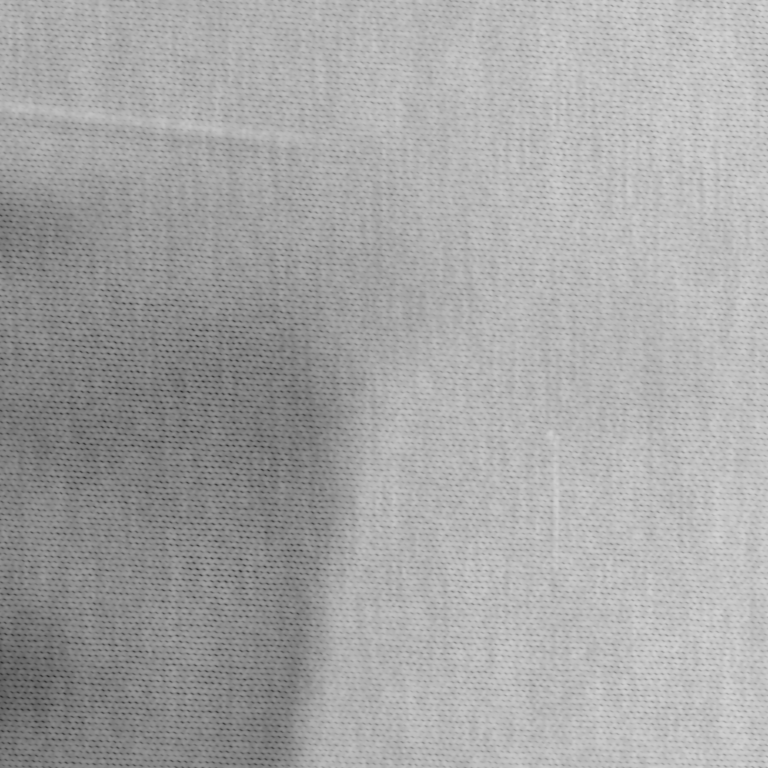
Give the GLSL for this texture, as a three.js fragment shader.

```glsl
varying vec2 vUv;

const float TAU = 6.2831853;
const float ROWS = 134.0;          // knit rows up the canvas
const float COLUMNS = 112.0;       // stitches across the canvas
const float ROW_SLOPE = 0.04;      // rows fall towards the right
const float SLOPE_GAIN = 0.03;     // extra fall near the top
const float SLIT_LENGTH = 0.85;    // lower is longer along the row
const float SLIT_WIDTH = 1.6;      // lower is wider across the row
const float SLIT_TILT = 0.65;
const float SLIT_LIGHT = 0.13;     // slit depth on lit cloth
const float SLIT_SHADOW = 0.21;    // slit depth inside the fold
const float STREAK = 0.045;        // vertical yarn streaks
const float MOTTLE = 0.045;        // cloudy unevenness
const float GRAIN = 0.06;          // fine fibre noise
const float LIT_LEFT = 0.66;
const float LIT_RIGHT = 0.75;
const float FOLD_DEPTH = 0.14;
const vec2 CREASE_START = vec2(-0.02, 0.864);
const vec2 CREASE_END = vec2(0.46, 0.812);
const vec2 PULL_TOP = vec2(0.725, 0.43);
const vec2 PULL_BOTTOM = vec2(0.723, 0.26);
const vec2 KNOT = vec2(0.716, 0.433);

float hash(vec2 p) {
  return fract(sin(dot(p, vec2(127.1, 311.7))) * 43758.5453);
}

float noise(vec2 p) {
  vec2 i = floor(p);
  vec2 f = fract(p);
  f = f * f * (3.0 - 2.0 * f);
  return mix(mix(hash(i), hash(i + vec2(1.0, 0.0)), f.x),
             mix(hash(i + vec2(0.0, 1.0)), hash(i + 1.0), f.x), f.y);
}

float fbm(vec2 p) {
  float sum = 0.0;
  float gain = 0.5;
  for (int i = 0; i < 4; i++) {
    sum += gain * noise(p);
    p = p * 2.03 + 17.3;
    gain *= 0.5;
  }
  return sum / 0.9375;
}

float blob(vec2 p, vec2 centre, vec2 radius) {
  vec2 d = (p - centre) / radius;
  return exp(-dot(d, d));
}

float segmentDistance(vec2 p, vec2 a, vec2 b) {
  vec2 ab = b - a;
  return length(p - a - ab * clamp(dot(p - a, ab) / dot(ab, ab), 0.0, 1.0));
}

// Shadow mask of the fold: crisper at the bottom, diffuse at the top
float foldMask(vec2 p) {
  float edge = 0.39 + 0.17 * min(p.y, 0.45) + 0.04 * (fbm(p * 6.0) - 0.5);
  float blur = mix(0.04, 0.22, smoothstep(0.35, 0.7, p.y));
  float side = 1.0 - smoothstep(edge - blur, edge + blur, p.x);
  return side * (1.0 - smoothstep(0.5, 0.9, p.y));
}

// Broad light and shade of the draped cloth
float drape(vec2 p, float fold) {
  float shade = mix(LIT_LEFT, LIT_RIGHT, smoothstep(0.1, 1.0, p.x));
  shade += 0.01 * smoothstep(0.6, 1.0, p.y);
  shade -= FOLD_DEPTH * fold;
  shade -= 0.06 * blob(p, vec2(0.38, 0.5), vec2(0.13, 0.14)) * fold;
  shade -= 0.06 * blob(p, vec2(0.37, 0.06), vec2(0.08, 0.2)) * fold;
  shade -= 0.12 * blob(p, vec2(-0.02, 0.7), vec2(0.14, 0.06));
  shade -= 0.15 * blob(p, vec2(-0.02, 0.11), vec2(0.14, 0.09));
  shade -= 0.05 * blob(p, vec2(0.08, 0.45), vec2(0.2, 0.1));
  shade += 0.03 * blob(p, vec2(0.2, 0.2), vec2(0.14, 0.1));
  shade += 0.03 * blob(p, vec2(0.25, 0.64), vec2(0.1, 0.05));
  shade -= 0.035 * blob(p, vec2(0.84, 0.48), vec2(0.12, 0.13));
  shade -= 0.03 * blob(p, vec2(0.6, 0.62), vec2(0.13, 0.12));
  return shade;
}

// Tilted slits in brick order, aligned into upright columns
float knit(vec2 p) {
  float fall = (ROW_SLOPE + SLOPE_GAIN * p.y) * p.x;
  vec2 q = vec2(p.x + 0.006 * noise(p * 9.0), p.y + fall);
  q *= vec2(COLUMNS, ROWS);
  q += 0.22 * vec2(noise(q * 0.6), noise(q.yx * 0.45));
  float row = floor(q.y);
  q.x += 0.5 * mod(row, 2.0);
  vec2 angle = TAU * (fract(q) - 0.5);
  float slit = exp(SLIT_LENGTH * (cos(angle.x) - 1.0) + SLIT_WIDTH * (cos(angle.y) - 1.0)
                   - SLIT_TILT * sin(angle.x) * sin(angle.y));
  float strength = 0.5 + noise(vec2(q.x, row));
  return slit * strength - 0.19;
}

void main() {
  vec2 p = vUv;
  float fold = foldMask(p);
  float shade = drape(p, fold);

  // Raised crease with a soft shadow under it
  float creaseFade = 1.0 - smoothstep(0.3, 0.48, p.x);
  float crease = segmentDistance(p, CREASE_START, CREASE_END);
  float under = segmentDistance(p + vec2(0.0, 0.018), CREASE_START, CREASE_END);
  float ridge = exp(-pow(crease / 0.008, 2.0)) * creaseFade;
  shade += 0.06 * ridge - 0.03 * exp(-pow(under / 0.012, 2.0)) * creaseFade;

  // Pulled thread ending in a small knot
  float pull = 1.0 - smoothstep(0.001, 0.006, segmentDistance(p, PULL_TOP, PULL_BOTTOM));
  float knot = 1.0 - smoothstep(0.003, 0.009, length(p - KNOT));
  float thread = max(pull * 0.7, knot);
  shade += 0.08 * thread;

  // Yarn texture
  float slitDepth = mix(SLIT_LIGHT, SLIT_SHADOW, fold) * (0.6 + 0.8 * fbm(p * 7.0));
  shade -= slitDepth * knit(p) * (1.0 - 0.7 * max(ridge, thread));
  shade += STREAK * (noise(p * vec2(150.0, 20.0)) - 0.5);
  shade += MOTTLE * (fbm(p * vec2(18.0, 12.0)) - 0.5);
  shade += GRAIN * (noise(p * vec2(230.0, 230.0)) - 0.5);

  gl_FragColor = vec4(vec3(clamp(shade, 0.0, 1.0)), 1.0);
}
```
